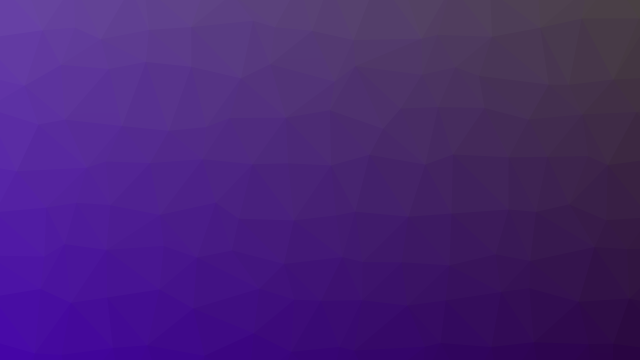
Write a Shadertoy shader that draws this background.

```glsl
const vec3 TOP_LEFT     = vec3(0.405, 0.262, 0.645);
const vec3 TOP_RIGHT    = vec3(0.285, 0.250, 0.260);
const vec3 BOTTOM_LEFT  = vec3(0.270, 0.020, 0.655);
const vec3 BOTTOM_RIGHT = vec3(0.160, 0.020, 0.255);

// Lengths are in canvas heights; jitter is a share of a cell
const vec2 CELL_SIZE   = vec2(0.1172, 0.1255);
const vec2 GRID_ORIGIN = vec2(0.088, 0.167);
const vec2 JITTER      = vec2(0.40, 0.27);
const float FLATNESS   = 1.0;
const float SEED       = 17.0;

vec2 hash22(vec2 p) {
    vec3 q = fract(vec3(p.xyx) * vec3(0.1031, 0.1030, 0.0973));
    q += dot(q, q.yzx + 33.33);
    return fract((q.xx + q.yz) * q.zy);
}

vec3 cornerGradient(vec2 uv) {
    uv = clamp(uv, 0.0, 1.0);
    return mix(mix(BOTTOM_LEFT, BOTTOM_RIGHT, uv.x),
               mix(TOP_LEFT, TOP_RIGHT, uv.x), uv.y);
}

vec2 meshVertex(vec2 id) {
    vec2 offset = (2.0 * hash22(id + SEED) - 1.0) * JITTER;
    return GRID_ORIGIN + (id + offset) * CELL_SIZE;
}

// Signed distance to the line a-b, negative on its left side
float edgeDistance(vec2 p, vec2 a, vec2 b) {
    vec2 e = normalize(b - a);
    vec2 d = p - a;
    return e.y * d.x - e.x * d.y;
}

// Adds one counterclockwise facet: rgb is weighted colour, a is coverage
void addFacet(inout vec4 sum, vec2 p, vec2 a, vec2 b, vec2 c,
              vec2 canvas, float pixel) {
    float d = max(edgeDistance(p, a, b),
              max(edgeDistance(p, b, c), edgeDistance(p, c, a)));
    float coverage = clamp(0.5 - d / pixel, 0.0, 1.0);
    vec2 center = (a + b + c) / 3.0;
    vec3 color = cornerGradient(mix(p, center, FLATNESS) / canvas);
    sum += vec4(color, 1.0) * coverage;
}

void mainImage(out vec4 fragColor, in vec2 fragCoord) {
    float pixel = 1.0 / iResolution.y;
    vec2 p = fragCoord * pixel;
    vec2 canvas = vec2(iResolution.x * pixel, 1.0);
    vec2 cell = floor((p - GRID_ORIGIN) / CELL_SIZE);

    // Smooth gradient as a faint fallback under the mesh
    vec4 sum = vec4(cornerGradient(p / canvas), 1.0) * 0.001;

    // Split each nearby quad along its shorter diagonal
    for (int y = -1; y <= 1; y++) {
        for (int x = -1; x <= 1; x++) {
            vec2 id = cell + vec2(x, y);
            vec2 a = meshVertex(id);
            vec2 b = meshVertex(id + vec2(1.0, 0.0));
            vec2 c = meshVertex(id + vec2(1.0, 1.0));
            vec2 d = meshVertex(id + vec2(0.0, 1.0));
            if (distance(a, c) < distance(b, d)) {
                addFacet(sum, p, a, b, c, canvas, pixel);
                addFacet(sum, p, a, c, d, canvas, pixel);
            } else {
                addFacet(sum, p, a, b, d, canvas, pixel);
                addFacet(sum, p, b, c, d, canvas, pixel);
            }
        }
    }
    fragColor = vec4(sum.rgb / sum.a, 1.0);
}
```
